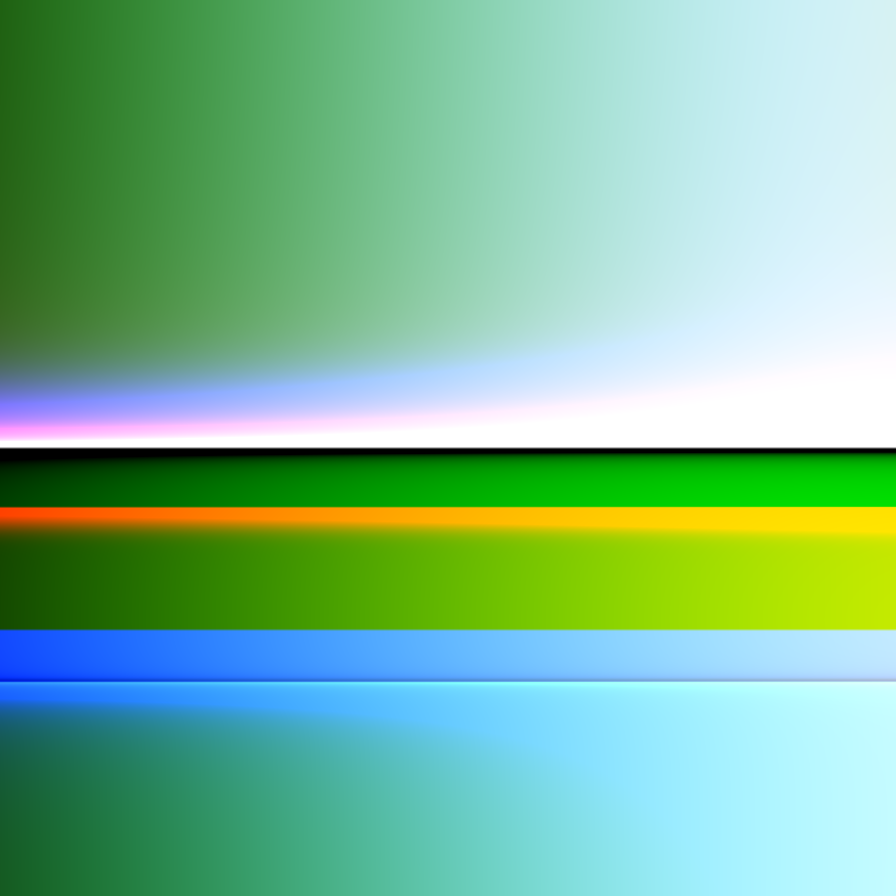
Reproduce this background procedurally as a three.js fragment shader.

```glsl
// Soft horizontal light bands over a left-to-right colour sweep.
// Each half has a cubic colour ramp across; reciprocal and Gaussian glows
// around a few horizontal edges shift the red, green and blue channels.

#define HORIZON 0.5
#define AMBER_EDGE 0.4336
#define BLUE_EDGE 0.297
#define SEAM 0.239
#define EDGE_SOFTNESS 0.0018
#define VIOLET_WIDTH 0.07
#define AMBER_WIDTH 0.022

varying vec2 vUv;

// Cubic Bezier colour ramp across the canvas
vec3 ramp(vec3 a, vec3 b, vec3 c, vec3 d, float t) {
  float s = 1.0 - t;
  return a * s * s * s + 3.0 * b * s * s * t + 3.0 * c * s * t * t + d * t * t * t;
}

// 1 below the edge, 0 above it
float below(float edge, float y) {
  return 1.0 - smoothstep(edge - EDGE_SOFTNESS, edge + EDGE_SOFTNESS, y);
}

float bell(float distance, float width) {
  float q = distance / width;
  return exp(-q * q);
}

// Green to pale sky, with a violet and white glow above the horizon
vec3 upperSky(vec2 p) {
  vec3 base = ramp(vec3(0.08, 0.37, 0.05), vec3(0.222, 0.729, 0.27),
                   vec3(0.711, 0.936, 1.06), vec3(0.80, 0.94, 0.93), p.x);
  float height = max(p.y - HORIZON, 0.001);
  vec3 glow = vec3(0.020, 0.0045, 0.010) / height;
  glow.b += 1.2 * bell(height, VIOLET_WIDTH);
  return clamp(base + glow, 0.0, 1.0);
}

// Green, amber and blue bands, each switching on one channel
vec3 lowerBands(vec2 p) {
  vec3 base = ramp(vec3(0.08, 0.30, 0.05), vec3(0.168, 0.6435, 0.27),
                   vec3(0.593, 0.907, 1.06), vec3(0.77, 0.93, 0.95), p.x);

  // Dark falloff under the horizon
  float depth = max(HORIZON - p.y, 0.001);
  float green = base.g - 0.0045 / depth + 0.02;

  // Red begins with a warm glow at the amber edge
  float amberDepth = max(AMBER_EDGE - p.y, 0.0);
  float red = base.r + 1.1 * bell(amberDepth, AMBER_WIDTH);
  red *= below(AMBER_EDGE, p.y);

  // Blue is full down to the seam, then fades away below it
  float seamDepth = SEAM - p.y;
  float fade = base.b + 0.018 / max(seamDepth, 0.001);
  float blue = mix(1.0, clamp(fade, 0.0, 1.0), below(SEAM, p.y));
  blue *= below(BLUE_EDGE, p.y);

  // Thin dark and light pair along the seam
  float signedLine = seamDepth / (seamDepth * seamDepth + 0.000002);
  red += 0.0003 * signedLine * below(BLUE_EDGE, p.y);
  green += 0.0006 * signedLine + 0.04 * below(SEAM, p.y);
  blue -= 0.15 * bell(seamDepth + 0.002, 0.002);
  return clamp(vec3(red, green, blue), 0.0, 1.0);
}

void main() {
  vec3 color = mix(upperSky(vUv), lowerBands(vUv), below(HORIZON, vUv.y));
  gl_FragColor = vec4(color, 1.0);
}
```
